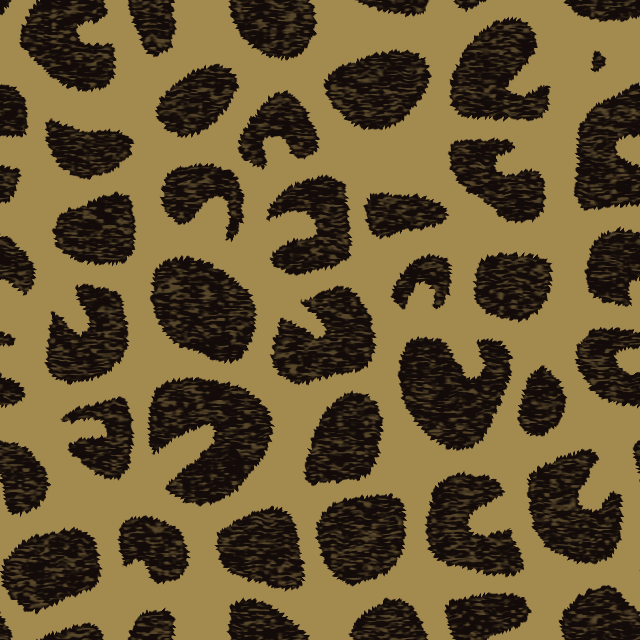
Give the GLSL for this pattern, as a Shadertoy shader.

```glsl
#define TAN     vec3(0.64, 0.54, 0.31)
#define DARK    vec3(0.075, 0.045, 0.035)
#define GAP     0.097   // half gap between spots, in cells
#define ROUND   0.105   // corner rounding, in cells
#define JITTER  0.60    // scatter of spot centres, in cells
#define SIZES   0.32    // spread of spot sizes
#define BITTEN  0.46    // share of spots without a hollow
#define WARP    0.032   // wobble of the outlines
#define FRINGE  0.0085  // length of the hairs at the rim
#define HAIRS   340.0   // hairs per canvas width
#define SHEEN   0.47    // strength of the light streaks

// Rotated lattice with whole-number steps: 37 cells per tile.
const mat2 LATTICE = mat2(6.0, -1.0, 1.0, 6.0);
const float CELLS = 37.0;

vec3 hash(vec2 p) {
    vec3 h = fract(p.xyx * vec3(0.1031, 0.1030, 0.0973));
    h += dot(h, h.yxz + 33.33);
    return fract((h.xxy + h.yzz) * h.zyx);
}

// Value noise that repeats over the unit square.
float noise(vec2 p, vec2 freq) {
    p *= freq;
    vec2 i = floor(p), f = p - i;
    f = f * f * (3.0 - 2.0 * f);
    vec2 a = mod(i, freq), b = mod(i + 1.0, freq);
    return mix(mix(hash(a).x, hash(vec2(b.x, a.y)).x, f.x),
               mix(hash(vec2(a.x, b.y)).x, hash(b).x, f.x), f.y);
}

float smoothMin(float a, float b, float k) {
    float h = max(k - abs(a - b), 0.0) / k;
    return min(a, b) - 0.25 * h * h * k;
}

// Wraps a lattice cell to the tile, so opposite edges share spots.
vec2 cellKey(vec2 id) {
    vec2 k = vec2(6.0 * id.x - id.y, id.x + 6.0 * id.y);
    return floor(mod(k + 0.5, CELLS));
}

// Spot centre in xy, size weight in z.
vec3 spotSite(vec2 id) {
    vec3 h = hash(cellKey(id) + 7.0);
    return vec3(id + 0.5 + JITTER * (h.xy - 0.5), SIZES * h.z);
}

// Hollows out large spots into hooks and narrows some others.
float carve(float d, vec2 local, vec2 key, float size) {
    vec3 h = hash(key + 71.0), g = hash(key + 133.0);
    float angle = 6.2832 * h.x;
    vec2 dir = vec2(cos(angle), sin(angle));
    vec2 q = vec2(dot(local, dir), dot(local, vec2(-dir.y, dir.x)));
    if (h.y * 0.5 + size * 0.5 > BITTEN) {
        q -= vec2(0.04 + 0.1 * g.y, 0.16 * (g.x - 0.5));
        q.y += 0.5 * (g.z - 0.5) * q.x;
        float along = clamp(q.x, 0.0, 1.2);
        float hollow = length(q - vec2(along, 0.0)) - 0.09 - 0.05 * h.z - 0.10 * along;
        return smoothMin(d, hollow, 0.08);
    }
    return smoothMin(d, 0.24 + 0.3 * h.z + 0.12 * q.x - abs(q.y), 0.2);
}

// Depth inside the nearest spot in canvas units, negative outside.
float spotDepth(vec2 p) {
    p += WARP * (vec2(noise(p, vec2(12.0)), noise(p + 0.37, vec2(12.0))) - 0.5);
    vec2 q = LATTICE * p, cell = floor(q), id = cell;
    vec3 own = vec3(0.0);
    float best = 1e5;
    for (int y = -2; y <= 2; y++)
    for (int x = -2; x <= 2; x++) {
        vec2 c = cell + vec2(x, y);
        vec3 s = spotSite(c);
        float power = dot(q - s.xy, q - s.xy) - s.z;
        if (power < best) { best = power; own = s; id = c; }
    }
    // Soft minimum of the distances to all borders of the cell
    float sum = 1e-9;
    for (int y = -2; y <= 2; y++)
    for (int x = -2; x <= 2; x++) {
        vec2 c = cell + vec2(x, y);
        if (c == id) continue;
        vec3 s = spotSite(c);
        float power = dot(q - s.xy, q - s.xy) - s.z;
        float border = (power - best) / (2.0 * max(length(s.xy - own.xy), 0.1));
        sum += exp(-border / ROUND);
    }
    float d = -ROUND * log(sum) - GAP;
    return carve(d, q - own.xy, cellKey(id), own.z / SIZES) / sqrt(CELLS);
}

void mainImage(out vec4 fragColor, in vec2 fragCoord) {
    vec2 p = fragCoord / iResolution.y;
    float pixel = 1.0 / iResolution.y;

    // Depth and inward normal; the slope limit keeps cell borders clean
    vec2 e = vec2(0.002, 0.0);
    float d = spotDepth(p);
    vec2 grad = vec2(spotDepth(p + e) - d, spotDepth(p + e.yx) - d) / e.x;
    float slope = length(grad);
    vec2 n = grad / max(slope, 0.3);
    d /= clamp(slope, 0.4, 1.3);

    // Slanted hairs: noise that is constant along the normal
    float reach = clamp(d, -0.02, 0.02);
    vec2 root = p - n * reach + 0.4 * vec2(-n.y, n.x) * reach;
    float rim = d + FRINGE * (noise(root, vec2(HAIRS)) - 0.5);
    float fur = smoothstep(-pixel, pixel, rim);

    // Fine level streaks, fading toward the rim
    vec2 s = p + vec2(0.0, 0.005 * noise(p, vec2(50.0)));
    float streak = 0.65 * noise(s, vec2(96.0, 380.0)) + 0.35 * noise(s + 0.21, vec2(170.0, 290.0));
    float light = SHEEN * smoothstep(0.43, 0.85, streak) * smoothstep(0.0, 0.008, d);

    fragColor = vec4(mix(TAN, mix(DARK, TAN, light), fur), 1.0);
}
```
